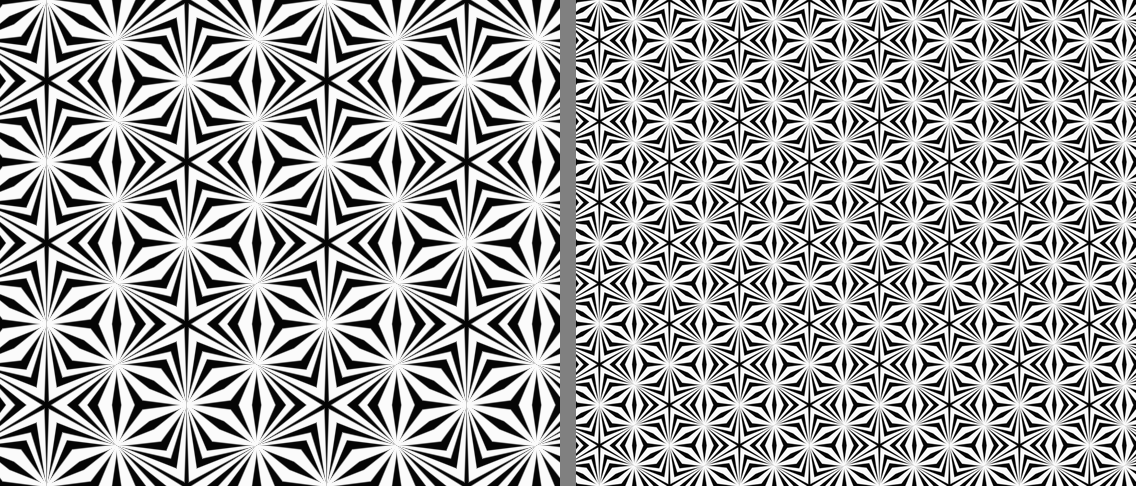
Left: one tile. Right: repeated 2 by 2.
This pattern is drawn by a WebGL 1 fragment shader. Its source:

```glsl
precision highp float;
// Black and white kaleidoscope of six-pointed stars and radiant hubs on a triangular lattice.
// Each point is folded into one wedge around its nearest star, where tapered
// rays leave a hub and meet their mirror images as lozenges and chevrons.

uniform vec2 u_resolution;

const float SQRT3 = 1.7320508;

// Offset from the nearest star centre; stars sit two units apart.
vec2 nearestStar(vec2 p) {
  vec2 cell = vec2(2.0 * SQRT3, 2.0);
  vec2 a = mod(p + 0.5 * cell, cell) - 0.5 * cell;
  vec2 b = mod(p, cell) - 0.5 * cell;
  return dot(a, a) < dot(b, b) ? a : b;
}

// Mirror the star's hexagon into the wedge between 0 and 30 degrees.
vec2 foldWedge(vec2 p) {
  p = abs(p);
  vec2 normal = vec2(-0.5, 0.5 * SQRT3);
  p -= 2.0 * max(dot(p, normal), 0.0) * normal;
  return abs(p);
}

// Signed distance to a ray leaving the hub at a slope, pointed near the hub
// and widest at the mirror line. q.x runs along the edge, q.y across it.
float taperedRay(vec2 q, float slope, float halfWidth) {
  float stretch = sqrt(1.0 + slope * slope);
  float start = 0.11 / stretch;
  float reach = 0.5 * halfWidth * (q.x - start) / (0.5 - start);
  return (abs(q.y - slope * q.x) - reach) / stretch;
}

void main() {
  // Two cells across and three down
  vec2 span = vec2(4.0 * SQRT3, 6.0);
  vec2 cellOrigin = vec2(SQRT3 / 3.0, 1.0);
  vec2 p = gl_FragCoord.xy / u_resolution * span - cellOrigin;
  vec2 w = foldWedge(nearestStar(p));

  // Hub-based coordinates: negative heights lie on the star's side
  vec2 q = vec2(0.5 - w.y, w.x - 0.5 * SQRT3);

  float d = taperedRay(q, 0.0, 0.115);             // lozenge between hubs
  d = min(d, taperedRay(q, 1.0 / SQRT3, 0.13));    // three-armed centre
  d = min(d, taperedRay(q, -0.595, 0.13));         // outer chevron
  d = min(d, taperedRay(q, -1.09, 0.14));          // inner chevron
  d = min(d, taperedRay(q, -SQRT3, 0.11));         // star spokes

  float soft = 0.9 * span.y / u_resolution.y;
  float paper = smoothstep(-soft, soft, d);
  gl_FragColor = vec4(vec3(mix(0.02, 0.985, paper)), 1.0);
}
```
